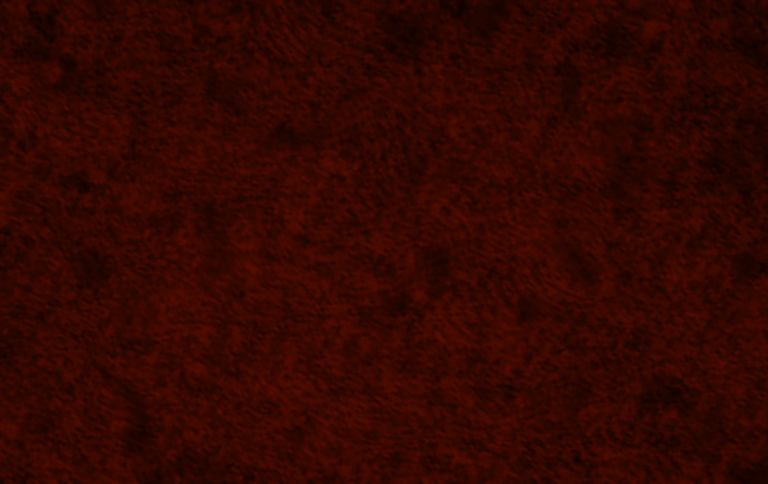
This texture is drawn by a WebGL 2 fragment shader. Its source:

```glsl
#version 300 es
precision highp float;
// Dark red, finely grained surface with soft uneven light and dusky stains.
// Slanted, bent value noise makes the grain; fractal noise makes the mottling
// and stains; a jittered grid scatters a few small, ragged dark spots.

uniform vec2 u_resolution;
out vec4 fragColor;

// All lengths are in canvas heights.
const float BASE_RED = 0.169;
const float GREEN_SHARE = 0.138;       // green as a share of red
const vec2  GLOW_CENTRE = vec2(0.66, 0.40);
const vec2  GLOW_SIZE = vec2(0.85, 0.62);
const float GLOW_GAIN = 0.062;
const float GRAIN_ANGLE = -0.50;       // falls towards the right
const vec2  GRAIN_FREQ = vec2(84.0, 140.0);
const float GRAIN_GAIN = 0.135;
const float FINE_FREQ = 165.0;
const float FINE_GAIN = 0.065;
const float BEND = 0.035;              // how far the grain direction wanders
const float BEND_FREQ = 8.0;
const float MOTTLE_FREQ = 20.0;
const float MOTTLE_GAIN = 0.13;
const float STAIN_FREQ = 11.0;
const float STAIN_DEPTH = 0.065;
const float SPOT_CELL = 0.20;
const float SPOT_CHANCE = 0.42;
const float SPOT_DEPTH = 0.085;
const float MIN_RED = 0.04;

float hash(vec2 p) {
    return fract(sin(dot(p, vec2(127.1, 311.7))) * 43758.5453);
}

float valueNoise(vec2 p) {
    vec2 cell = floor(p);
    vec2 f = fract(p);
    f = f * f * (3.0 - 2.0 * f);
    float low = mix(hash(cell), hash(cell + vec2(1.0, 0.0)), f.x);
    float high = mix(hash(cell + vec2(0.0, 1.0)), hash(cell + 1.0), f.x);
    return mix(low, high, f.y);
}

mat2 rotation(float a) {
    return mat2(cos(a), -sin(a), sin(a), cos(a));
}

float fbm(vec2 p) {
    float sum = 0.0;
    float gain = 0.5;
    mat2 turn = rotation(0.65);
    for (int i = 0; i < 4; i++) {
        sum += gain * valueNoise(p);
        p = turn * p * 2.03 + 17.3;
        gain *= 0.55;
    }
    return sum / 1.0094;
}

// Fine grain, slightly elongated, centred on zero.
float grain(vec2 p) {
    vec2 bend = vec2(valueNoise(p * BEND_FREQ + 3.1), valueNoise(p * BEND_FREQ + 41.7));
    vec2 q = rotation(GRAIN_ANGLE) * (p + BEND * bend);
    float strands = valueNoise(q * GRAIN_FREQ) - 0.5;
    float fine = valueNoise(rotation(0.9) * p * FINE_FREQ + 29.0) - 0.5;
    return GRAIN_GAIN * strands + FINE_GAIN * fine;
}

// Darkness of the scattered spots, 0 to 1.
float spots(vec2 p) {
    vec2 ragged = vec2(fbm(p * 38.0), fbm(p * 38.0 + 53.0)) - 0.5;
    vec2 q = p + 0.055 * ragged;
    vec2 home = floor(q / SPOT_CELL);
    float dark = 0.0;
    for (int y = -1; y <= 1; y++) {
        for (int x = -1; x <= 1; x++) {
            vec2 cell = home + vec2(x, y);
            float present = step(hash(cell + 7.7), SPOT_CHANCE);
            vec2 jitter = vec2(hash(cell + 1.3), hash(cell + 5.9));
            vec2 d = rotation(6.28 * hash(cell + 9.1)) * (q - (cell + jitter) * SPOT_CELL);
            float radius = mix(0.010, 0.026, hash(cell + 2.6));
            float edge = length(d * vec2(0.8, 1.2)) / radius;
            float strength = mix(0.45, 1.0, hash(cell + 4.4));
            dark = max(dark, present * strength * (1.0 - smoothstep(0.3, 1.2, edge)));
        }
    }
    return dark;
}

void main() {
    vec2 p = gl_FragCoord.xy / u_resolution.y;

    // Broad uneven light
    vec2 fromGlow = (p - GLOW_CENTRE) / GLOW_SIZE;
    float red = BASE_RED + GLOW_GAIN * exp(-dot(fromGlow, fromGlow));
    red += 0.035 * (valueNoise(p * 2.6 + 11.0) - 0.5);

    // Mottling and dusky stains
    red += MOTTLE_GAIN * (fbm(p * MOTTLE_FREQ + 8.0) - 0.5);
    float stain = smoothstep(0.53, 0.78, fbm(p * STAIN_FREQ + 23.0));
    red -= STAIN_DEPTH * stain;

    // Grain fades inside the dark parts
    float spot = spots(p);
    red += grain(p) * (1.0 - 0.45 * max(stain, spot));
    red -= SPOT_DEPTH * spot;

    red = max(red, MIN_RED);
    fragColor = vec4(red, red * GREEN_SHARE, 0.0, 1.0);
}
```
